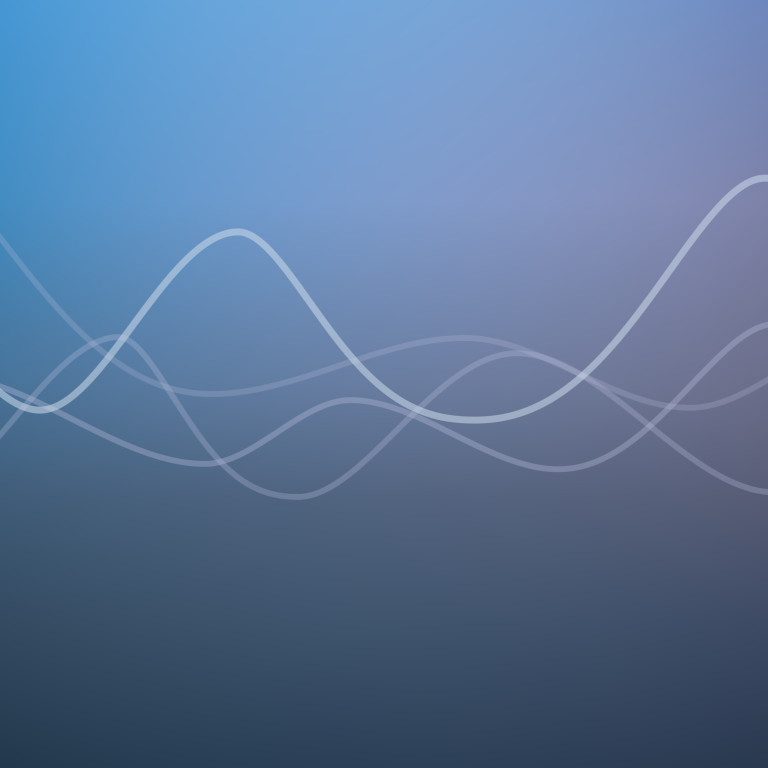
Reproduce this background procedurally as a WebGL 1 fragment shader.

```glsl
precision highp float;
// Four translucent ribbons wave across a soft blue to slate gradient.
// The backdrop blends rows of three colours from bottom to top; each ribbon
// is a chain of eased rises between its crests and troughs.

uniform vec2 u_resolution;

// Smooth horizontal blend passing through a left, middle and right colour.
vec3 row(float x, vec3 left, vec3 middle, vec3 right) {
  return left * (1.0 - x) * (1.0 - 2.0 * x)
       + middle * 4.0 * x * (1.0 - x)
       + right * x * (2.0 * x - 1.0);
}

float ramp(float low, float high, float y) {
  return clamp((y - low) / (high - low), 0.0, 1.0);
}

vec3 backdrop(vec2 p) {
  vec3 floorRow = row(p.x, vec3(0.13, 0.22, 0.30), vec3(0.17, 0.25, 0.34), vec3(0.16, 0.22, 0.31));
  vec3 slateRow = row(p.x, vec3(0.20, 0.29, 0.38), vec3(0.25, 0.33, 0.43), vec3(0.24, 0.29, 0.39));
  vec3 duskRow = row(p.x, vec3(0.25, 0.36, 0.47), vec3(0.32, 0.39, 0.50), vec3(0.34, 0.36, 0.46));
  vec3 hazeRow = row(p.x, vec3(0.28, 0.45, 0.60), vec3(0.41, 0.49, 0.63), vec3(0.42, 0.43, 0.54));
  vec3 skyRow = row(p.x, vec3(0.26, 0.55, 0.76), vec3(0.49, 0.61, 0.80), vec3(0.49, 0.51, 0.66));
  vec3 topRow = row(p.x, vec3(0.27, 0.59, 0.83), vec3(0.46, 0.65, 0.85), vec3(0.43, 0.53, 0.74));

  vec3 color = mix(floorRow, slateRow, ramp(0.0, 0.19, p.y));
  color = mix(color, duskRow, ramp(0.19, 0.35, p.y));
  color = mix(color, hazeRow, ramp(0.35, 0.50, p.y));
  color = mix(color, skyRow, ramp(0.50, 0.74, p.y));
  return mix(color, topRow, ramp(0.74, 1.0, p.y));
}

// Height gained from one turning point to the next; to.z skews the easing.
float rise(float x, vec3 from, vec3 to) {
  float t = ramp(from.x, to.x, x);
  t += to.z * t * (1.0 - t);
  return (to.y - from.y) * t * t * (3.0 - 2.0 * t);
}

// Curve through five turning points, each holding x, y and skew.
float wave(float x, vec3 a, vec3 b, vec3 c, vec3 d, vec3 e) {
  return a.y + rise(x, a, b) + rise(x, b, c) + rise(x, c, d) + rise(x, d, e);
}

// Antialiased coverage of a ribbon, with even width on steep slopes.
float ribbon(vec2 p, float halfWidth, float pixel, vec3 a, vec3 b, vec3 c, vec3 d, vec3 e) {
  float stepX = 0.002;
  float before = wave(p.x - stepX, a, b, c, d, e);
  float after = wave(p.x + stepX, a, b, c, d, e);
  float slope = (after - before) / (2.0 * stepX);
  float dist = abs(p.y - wave(p.x, a, b, c, d, e)) / sqrt(1.0 + slope * slope);
  return 1.0 - smoothstep(halfWidth - 0.75 * pixel, halfWidth + 0.75 * pixel, dist);
}

void main() {
  vec2 p = gl_FragCoord.xy / u_resolution;
  float pixel = 1.0 / min(u_resolution.x, u_resolution.y);
  vec3 lavender = vec3(0.72, 0.74, 0.86);
  vec3 paleBlue = vec3(0.80, 0.86, 0.92);
  float thin = 0.0038;
  float thick = 0.0045;

  // Three faint ribbons
  float faint = ribbon(p, thin, pixel,
    vec3(-0.143, 0.818, 0.0), vec3(0.276, 0.487, 0.36), vec3(0.605, 0.560, 0.0),
    vec3(0.898, 0.469, 0.0), vec3(1.159, 0.577, 0.0));
  float swaying = ribbon(p, thin, pixel,
    vec3(-0.117, 0.349, 0.0), vec3(0.154, 0.561, 0.0), vec3(0.388, 0.353, 0.52),
    vec3(0.673, 0.540, 0.1), vec3(1.009, 0.359, 0.0));
  float low = ribbon(p, thin, pixel,
    vec3(-0.078, 0.512, 0.0), vec3(0.267, 0.396, 0.0), vec3(0.456, 0.479, 0.0),
    vec3(0.727, 0.389, 0.0), vec3(1.009, 0.578, -0.25));

  // Bright ribbon in front
  float bright = ribbon(p, thick, pixel,
    vec3(-0.208, 0.688, 0.0), vec3(0.052, 0.466, 0.0), vec3(0.310, 0.698, 0.06),
    vec3(0.618, 0.453, 0.53), vec3(0.996, 0.768, -0.42));

  vec3 color = backdrop(p);
  color = mix(color, lavender, 0.25 * faint);
  color = mix(color, lavender, 0.30 * swaying);
  color = mix(color, lavender, 0.36 * low);
  color = mix(color, paleBlue, 0.55 * bright);
  gl_FragColor = vec4(color, 1.0);
}
```
